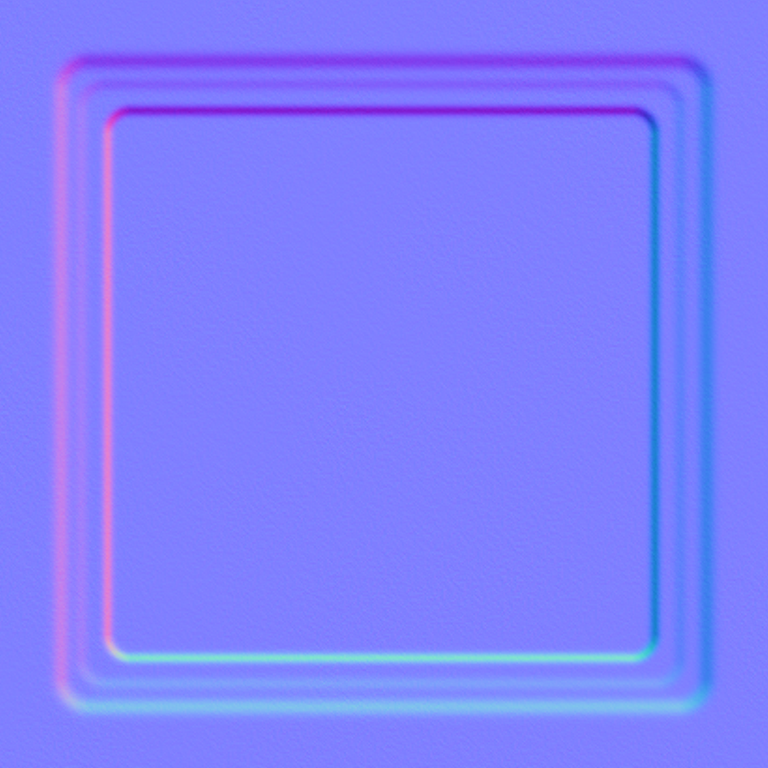
A WebGL 1 fragment shader for this texture map:

```glsl
precision highp float;
// Normal map of a grained square panel, recessed by three rounded bevels.
uniform vec2 u_resolution;

float hash(vec2 p) {
  vec3 q = fract(vec3(p.xyx) * 0.1031);
  q += dot(q, q.yzx + 33.33);
  return fract((q.x + q.y) * q.z);
}

float valueNoise(vec2 p) {
  vec2 cell = floor(p);
  vec2 f = fract(p);
  f = f * f * (3.0 - 2.0 * f);
  float low = mix(hash(cell), hash(cell + vec2(1.0, 0.0)), f.x);
  float high = mix(hash(cell + vec2(0.0, 1.0)), hash(cell + 1.0), f.x);
  return mix(low, high, f.y);
}

float grainHeight(vec2 p) {
  return valueNoise(p * 230.0) + 0.6 * valueNoise(p * 410.0 + 17.0);
}

// Inward slope of a soft step along the outline of a rounded square.
vec2 bevel(vec2 p, float halfSize, float radius, float width, float strength) {
  vec2 q = abs(p) - halfSize + radius;
  vec2 corner = max(q, 0.0);
  float dist = length(corner) + min(max(q.x, q.y), 0.0) - radius;
  vec2 outward = sign(p) * normalize(max(q, 0.00001));
  float t = dist / width;
  return -outward * strength * exp(-0.5 * t * t);
}

void main() {
  vec2 uv = gl_FragCoord.xy / u_resolution;
  vec2 p = uv - 0.5;

  // Three nested steps, outermost first
  vec2 slope = bevel(p, 0.4203, 0.037, 0.0079, 0.51);
  slope += bevel(p + vec2(0.004, 0.0), 0.390, 0.032, 0.0062, 0.25);
  slope += bevel(p + vec2(0.0035, 0.0005), 0.3563, 0.030, 0.0050, 0.77);

  // Fine plaster grain, stronger in broad patches
  float e = 0.0015;
  float h = grainHeight(uv);
  vec2 grain = vec2(h - grainHeight(uv + vec2(e, 0.0)),
                    h - grainHeight(uv + vec2(0.0, e)));
  slope += grain * mix(0.06, 0.13, valueNoise(uv * 9.0 + 4.0));

  float z = sqrt(max(1.0 - dot(slope, slope), 0.0));
  vec3 normal = vec3(slope, z);
  gl_FragColor = vec4(normal * 0.5 + 0.5, 1.0);
}
```
